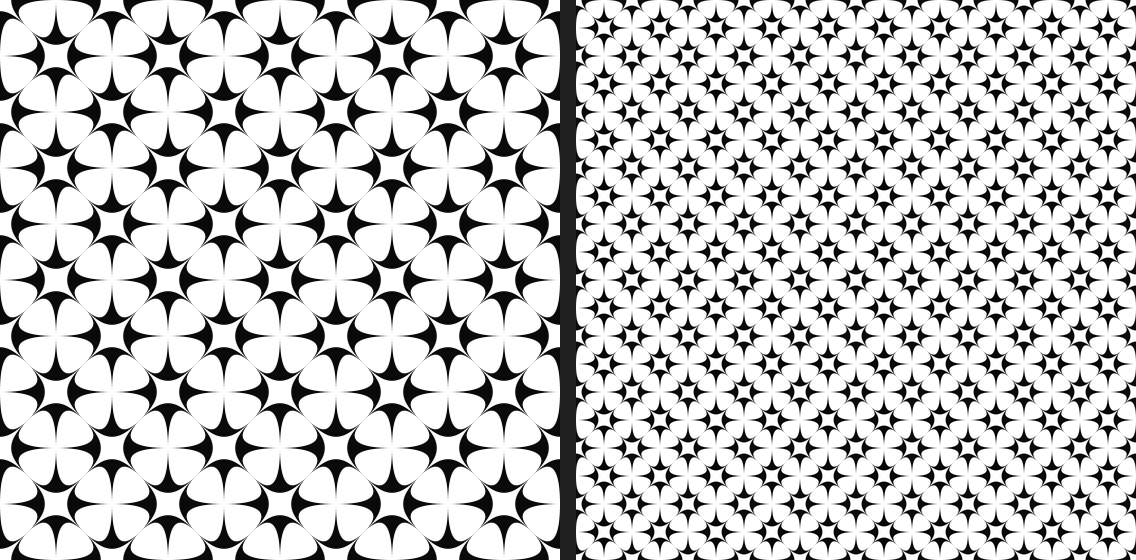
Left: one tile. Right: repeated 2 by 2.
Reproduce this pattern procedurally as a WebGL 2 fragment shader.

```glsl
#version 300 es
precision highp float;
// Black and white lattice of four-petal flowers with concave stars between them.

uniform vec2 u_resolution;
out vec4 fragColor;

const float REPEATS = 5.0;         // whole periods across and down
const vec3 PAPER = vec3(1.0);
const vec3 INK = vec3(0.04);
const float STAR_WAIST = 0.1;      // star centre to the middle of its side
const float STAR_BEND = 2.8;       // curvature of the star side
const float STAR_FLATTEN = 6.4;    // straightens the side towards its cusp
const int SUBSAMPLES = 4;          // per axis, keeps hairlines smooth

// Folds the plane into one triangle: flower centre (0, 0),
// star centre (0, 0.5), touching point of two petals (0.25, 0.25).
vec2 foldToWedge(vec2 p) {
    vec2 q = abs(p - round(p));
    if (q.x + q.y > 0.5) q = 0.5 - q;
    return vec2(min(q.x, q.y), 0.5 - max(q.x, q.y));
}

// Approximate distance to the parabolic petal edge, negative inside.
float petalDistance(vec2 w) {
    float s = w.y + 3.0 * w.x;
    vec2 slope = vec2(6.0 * s - 4.0, 2.0 * s);
    return (s * s - 4.0 * w.x) / length(slope);
}

// Approximate distance to the concave star edge, negative inside.
float starDistance(vec2 w) {
    float x2 = w.x * w.x;
    float side = STAR_WAIST + x2 * (STAR_BEND - STAR_FLATTEN * x2);
    float slope = 2.0 * w.x * (STAR_BEND - 2.0 * STAR_FLATTEN * x2);
    return (0.5 - w.y - side) / sqrt(1.0 + slope * slope);
}

// Ink fills what lies outside both petals and stars.
float inkCoverage(vec2 p, float softness) {
    vec2 w = foldToWedge(p);
    float d = min(petalDistance(w), starDistance(w));
    return clamp(0.5 + d / softness, 0.0, 1.0);
}

void main() {
    vec2 pixel = REPEATS / u_resolution;
    vec2 cell = gl_FragCoord.xy * pixel;
    float n = float(SUBSAMPLES);
    float softness = max(pixel.x, pixel.y) / n;

    // Average the coverage over the pixel.
    float ink = 0.0;
    for (int j = 0; j < SUBSAMPLES; j++) {
        for (int i = 0; i < SUBSAMPLES; i++) {
            vec2 offset = (vec2(i, j) + 0.5) / n - 0.5;
            ink += inkCoverage(cell + offset * pixel, softness);
        }
    }
    fragColor = vec4(mix(PAPER, INK, ink / (n * n)), 1.0);
}
```
